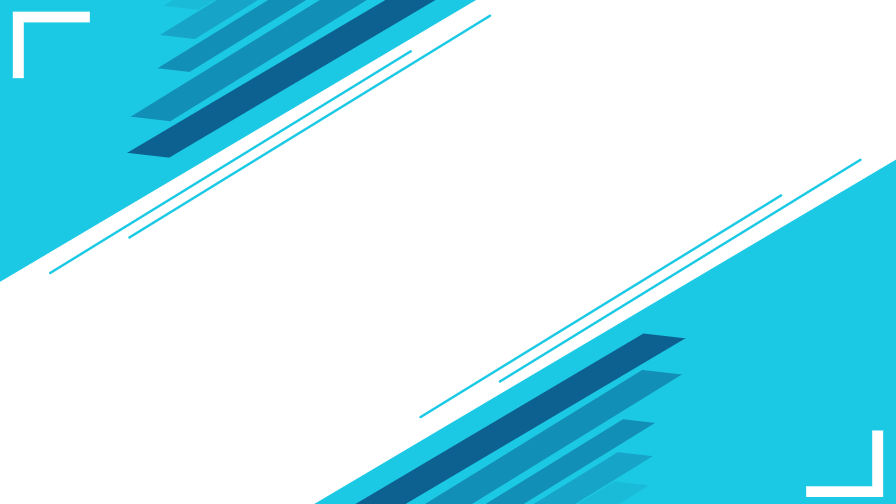
Write a Shadertoy shader that draws this background.

```glsl
// Cyan corner wedges with slanted blue bars, thin diagonal lines and white brackets.
#define GRID 432.0        // design units along the canvas height
#define SLOPE 0.592       // rise of the wedge edge and the first bar
#define BAR_SLOPE 0.617   // rise of the other bars
#define TIP_SLOPE 0.115   // slant of the cut bar ends
#define WEDGE_EDGE 241.6  // height where the wedge meets the left side
#define LINE_RADIUS 1.05

const vec3 WHITE = vec3(1.0);
const vec3 CYAN = vec3(0.11, 0.79, 0.895);
const vec3 NAVY = vec3(0.05, 0.38, 0.57);
const vec3 TEAL = vec3(0.07, 0.56, 0.715);

float unitsPerPixel;

// Signed distance to smooth coverage
float fill(float d) {
    return clamp(0.5 - d / unitsPerPixel, 0.0, 1.0);
}

// Signed distance to the area above a falling diagonal through the origin
float diagonal(vec2 p, float slope) {
    return (p.y + slope * p.x) / length(vec2(1.0, slope));
}

float segment(vec2 p, vec2 a, vec2 b) {
    vec2 pa = p - a, ba = b - a;
    return length(pa - ba * clamp(dot(pa, ba) / dot(ba, ba), 0.0, 1.0));
}

float box(vec2 p, vec2 low, vec2 high) {
    vec2 d = max(low - p, p - high);
    return max(d.x, d.y);
}

// Slanted strip that rises to the right from a cut end at its tip
float bar(vec2 p, vec2 tip, float width, float slope) {
    vec2 q = p - tip;
    float upper = -diagonal(q, slope);
    float lower = diagonal(q - width * vec2(1.0, TIP_SLOPE), slope);
    float cut = diagonal(q, -TIP_SLOPE);
    return max(max(upper, lower), cut);
}

void mainImage(out vec4 fragColor, in vec2 fragCoord) {
    unitsPerPixel = GRID / iResolution.y;
    vec2 size = iResolution.xy * unitsPerPixel;
    vec2 p = vec2(fragCoord.x, iResolution.y - fragCoord.y) * unitsPerPixel;

    // The lower right half is a half-turn of the upper left one
    vec2 wedgeP = p, barP = p, bracketP = p;
    if (diagonal(p - 0.5 * size, SLOPE) > 0.0) {
        wedgeP = size + vec2(12.5, -61.0) - p;
        barP = size + vec2(-71.5, -11.0) - p;
        bracketP = size + vec2(0.0, 4.0) - p;
    }

    // Wedge and its two parallel lines
    float wedge = diagonal(wedgeP - vec2(0.0, WEDGE_EDGE), SLOPE);
    vec3 color = mix(WHITE, CYAN, fill(wedge));
    for (int i = 0; i < 2; i++) {
        vec2 start = vec2(43.0, 234.0) + float(i) * vec2(68.0, -30.5);
        float d = segment(wedgeP, start, start + vec2(309.0, -190.0));
        color = mix(color, CYAN, fill(d - LINE_RADIUS));
    }

    // Bars: tip position and width, fading towards the wedge colour
    vec3 bars[5] = vec3[5](
        vec3(109.0, 131.0, 36.0), vec3(112.0, 100.0, 34.0),
        vec3(135.0, 58.5, 27.5), vec3(137.0, 30.0, 30.0),
        vec3(140.0, 5.0, 30.0));
    for (int i = 0; i < 5; i++) {
        float slope = i == 0 ? SLOPE : BAR_SLOPE;
        float fade = max(float(i) - 2.0, 0.0) * 0.38;
        vec3 tint = i == 0 ? NAVY : mix(TEAL, CYAN, fade);
        color = mix(color, tint, fill(bar(barP, bars[i].xy, bars[i].z, slope)));
    }

    // Corner bracket
    vec2 corner = vec2(11.0, 10.0);
    float bracket = min(box(bracketP, corner, corner + vec2(66.0, 9.2)),
                        box(bracketP, corner, corner + vec2(9.4, 57.0)));
    color = mix(color, WHITE, fill(bracket));

    fragColor = vec4(color, 1.0);
}
```
